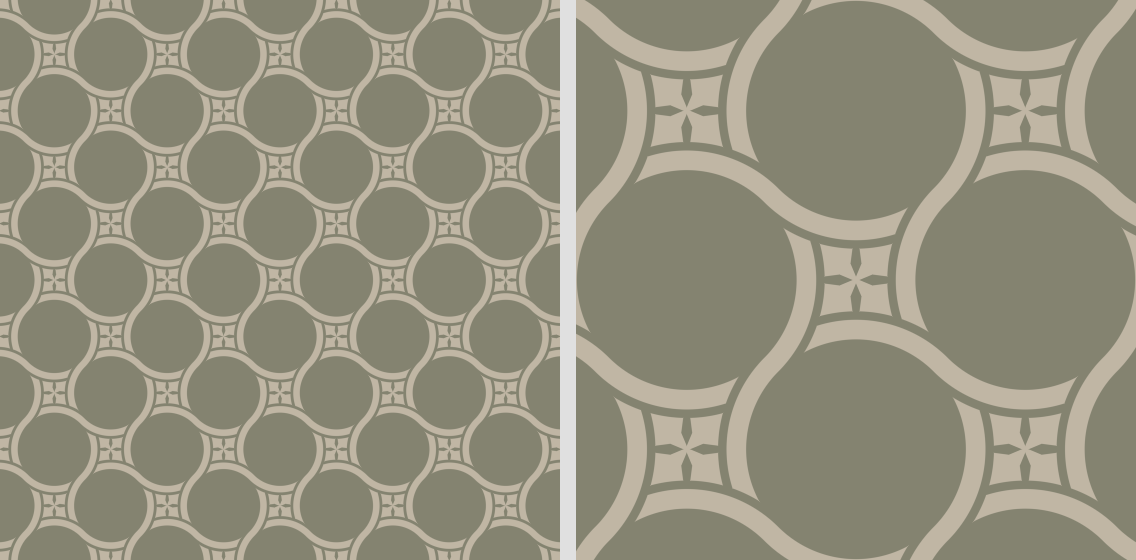
Left: the whole. Right: its middle third, enlarged.
This pattern is drawn by a WebGL 2 fragment shader. Its source:

```glsl
#version 300 es
precision highp float;
// Interlaced wavy bands that ring plain discs, with a four-petal tile in each gap.

uniform vec2 u_resolution;
out vec4 fragColor;

const vec3 GROUND = vec3(0.516, 0.514, 0.438);
const vec3 LINE = vec3(0.752, 0.712, 0.645);

// Canvas units
const float PERIOD = 0.2015;           // distance between discs in a row

// Lattice units: one step is half a period
const float RING_RADIUS = 0.70711;     // diagonal neighbours touch at mid-band
const float BAND_HALF_WIDTH = 0.058;
const float CLEAR_RADIUS = 0.815;      // outer edge of the gap beside a band
const float PETAL_START = 0.02;        // light dot left at the tile centre
const float PETAL_FLARE = 0.42;
const float PETAL_WIDTH = 0.045;
const float PETAL_TAPER = 0.13;

// Folds the lattice into one triangle: the over ring is centred at (0,0),
// the under ring at (1,1) and the tile at (0,1).
vec2 foldLattice(vec2 q) {
    vec2 cell = floor(q);
    vec2 p = q - cell;
    bool tileAtCorner = mod(cell.x + cell.y, 2.0) < 0.5;
    if (tileAtCorner) p = vec2(p.y, 1.0 - p.x);
    return p.y < p.x ? 1.0 - p : p;
}

float ringDistance(float radius) {
    return abs(radius - RING_RADIUS) - BAND_HALF_WIDTH;
}

// Negative inside the four petals that lie along the tile axes
float petalDistance(vec2 p) {
    vec2 a = abs(p);
    float along = max(a.x, a.y);
    float across = min(a.x, a.y);
    float flare = PETAL_FLARE * (along - PETAL_START);
    float taper = PETAL_WIDTH - PETAL_TAPER * along;
    return across - min(flare, taper);
}

void main() {
    float canvasSize = min(u_resolution.x, u_resolution.y);
    float latticeStep = 0.5 * PERIOD;
    vec2 uv = (gl_FragCoord.xy - 0.5 * u_resolution) / canvasSize;
    vec2 p = foldLattice(uv / latticeStep);

    float overRadius = length(p);
    float underRadius = length(p - 1.0);
    float overGap = CLEAR_RADIUS - overRadius;
    float underGap = CLEAR_RADIUS - underRadius;

    // Bands: the under one stops short of the over one
    float over = ringDistance(overRadius);
    float under = max(ringDistance(underRadius), overGap);

    // Concave tile with its petals cut out
    float tile = max(max(overGap, underGap), -petalDistance(p - vec2(0.0, 1.0)));

    float shape = min(min(over, under), tile);
    float edge = 0.7 / (canvasSize * latticeStep);
    float ink = 1.0 - smoothstep(-edge, edge, shape);
    fragColor = vec4(mix(GROUND, LINE, ink), 1.0);
}
```
